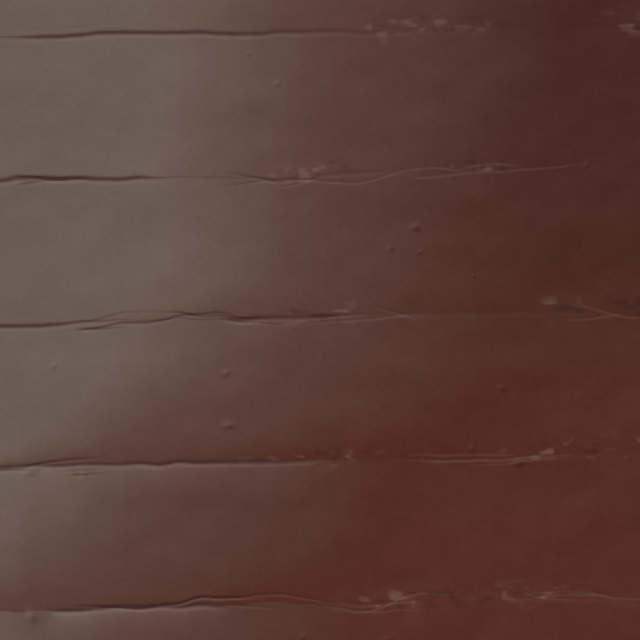
This texture is drawn by a three.js fragment shader. Its source:

```glsl
// Glossy red-brown painted boards with broken horizontal seams and a grey sheen from the left
varying vec2 vUv;

const float SEAM_COUNT = 5.0;
const float SEAM_BASE = 0.05;
const float SEAM_GAP = 0.2225;
const vec3 SHEEN_GREY = vec3(0.42, 0.36, 0.325);
const vec3 ROSE_BROWN = vec3(0.35, 0.245, 0.215);
const vec3 DARK_BROWN = vec3(0.285, 0.165, 0.14);
const vec3 RED_BROWN = vec3(0.33, 0.175, 0.14);
const vec3 CRACK_BROWN = vec3(0.21, 0.125, 0.11);
const vec3 GLINT = vec3(0.53, 0.45, 0.41);

float hash(vec2 p) {
  return fract(sin(dot(p, vec2(127.1, 311.7))) * 43758.5453);
}

float noise(vec2 p) {
  vec2 cell = floor(p);
  vec2 f = fract(p);
  f = f * f * (3.0 - 2.0 * f);
  float low = mix(hash(cell), hash(cell + vec2(1.0, 0.0)), f.x);
  float high = mix(hash(cell + vec2(0.0, 1.0)), hash(cell + vec2(1.0, 1.0)), f.x);
  return mix(low, high, f.y);
}

float fbm(vec2 p) {
  float sum = 0.0;
  float weight = 0.5;
  for (int i = 0; i < 4; i++) {
    sum += weight * noise(p);
    p = p * 2.03 + vec2(17.3, 9.1);
    weight *= 0.5;
  }
  return sum;
}

// Soft line profile: 1 on the line, fading over the given width
float ridge(float dist, float width) {
  return exp(-dist * dist / (width * width));
}

// Height of a seam, slightly tilted and wavering along x
float seamHeight(float row, float x) {
  float sway = noise(vec2(x * 5.0, row * 7.3)) - 0.5;
  float jitter = noise(vec2(x * 32.0, row * 3.7 + 20.0)) - 0.5;
  return SEAM_BASE + SEAM_GAP * row + 0.022 * x + 0.01 * sway + 0.005 * jitter;
}

// Broken stretches along a seam
float patches(float x, float scale, float seed) {
  return smoothstep(0.35, 0.65, noise(vec2(x * scale, seed)));
}

// Sparse pimples, lit on the upper left and shaded on the lower right
float pimples(vec2 p, float scale, float density) {
  vec2 cell = floor(p * scale);
  vec2 center = 0.35 + 0.3 * vec2(hash(cell + 3.1), hash(cell + 8.7));
  float radius = mix(0.06, 0.14, hash(cell + 5.5));
  vec2 d = (fract(p * scale) - center) / radius;
  d.x += d.y * (hash(cell + 7.3) - 0.5);
  d.x *= mix(0.6, 1.3, hash(cell + 1.9));
  return step(hash(cell), density) * dot(d, vec2(-0.5, 0.8)) * exp(-dot(d, d));
}

void main() {
  vec2 p = vUv;
  float leftSide = 1.0 - smoothstep(0.25, 0.7, p.x);
  float lowness = 1.0 - smoothstep(0.1, 0.65, p.y);
  float crack = 0.0;
  float glint = 0.0;
  float overhang = 0.0;
  float shelf = 0.0;
  float nearSeam = 0.0;

  // Seams: splintered fissures with lit lower lips, shade above and sheen below
  for (float row = 0.0; row < SEAM_COUNT; row += 1.0) {
    float d = p.y - seamHeight(row, p.x);
    float broken = patches(p.x, 7.0, row * 5.0 + 3.0);
    float fade = mix(0.1, 1.0, leftSide);
    crack += ridge(d, mix(0.0015, 0.0035, broken)) * mix(0.18, 0.6, broken) * fade;
    glint += ridge(d + 0.0065, 0.0028) * broken * mix(0.04, 0.28, leftSide);
    for (float k = 0.0; k < 3.0; k += 1.0) {
      float seed = row * 4.0 + k * 13.0 + 60.0;
      float split = d - 0.032 * (noise(vec2(p.x * 9.0, seed + 40.0)) - 0.5);
      float branch = patches(p.x, 13.0, seed) * patches(p.x, 4.0, row + 31.0);
      crack += ridge(split, 0.0022) * branch * 0.42 * fade;
      glint += ridge(split + 0.004, 0.002) * branch * 0.18;
    }
    float above = smoothstep(-0.004, 0.004, d);
    overhang += above * exp(-max(d, 0.0) / 0.035);
    shelf += (1.0 - above) * exp(min(d, 0.0) / 0.022) * broken;
    nearSeam += ridge(d - 0.004, 0.016);
  }

  // Reflected light retreats to the left toward the bottom, with blotchy upright edges
  float cloud = fbm(p * vec2(5.0, 3.5) + 4.7) - 0.47;
  float reach = p.x + 0.27 * (1.0 - smoothstep(0.08, 0.6, p.y)) + 0.24 * cloud;
  reach += overhang * mix(0.03, 0.26, lowness) - shelf * 0.14 * lowness;
  vec3 deep = mix(DARK_BROWN, RED_BROWN, 1.0 - smoothstep(0.15, 0.85, p.y + 0.15 * cloud));
  vec3 color = mix(ROSE_BROWN, deep, smoothstep(0.52, 0.92, reach));
  color = mix(SHEEN_GREY, color, smoothstep(0.24, 0.58, reach + 0.05 * lowness));

  // Gentle dents and fine grain in the paint
  vec2 dentPoint = p * vec2(9.0, 13.0);
  float dents = fbm(dentPoint) - fbm(dentPoint + vec2(0.15, -0.3));
  color += 0.045 * dents + 0.035 * cloud;
  color += 0.012 * (noise(p * 190.0) - 0.5);
  color += vec3(0.05, 0.045, 0.045) * shelf * lowness * leftSide;

  // Crumpled flecks of paint along the seams, mostly past the middle
  float fleckNoise = noise(p * vec2(42.0, 95.0)) * 0.6 + noise(p * vec2(85.0, 150.0)) * 0.4;
  float fleckZone = nearSeam * smoothstep(0.3, 0.55, p.x) * patches(p.x, 8.0, floor(p.y * 4.5) + 80.0);
  glint += smoothstep(0.58, 0.85, fleckNoise) * fleckZone * 0.4;
  crack += smoothstep(0.58, 0.85, 1.0 - fleckNoise) * fleckZone * 0.4;

  color = mix(color, CRACK_BROWN, clamp(crack, 0.0, 0.75));
  color = mix(color, GLINT, clamp(glint, 0.0, 0.5));
  color += 0.12 * pimples(p, 13.0, 0.045) + 0.08 * pimples(p + 0.37, 23.0, 0.025);
  gl_FragColor = vec4(color, 1.0);
}
```
